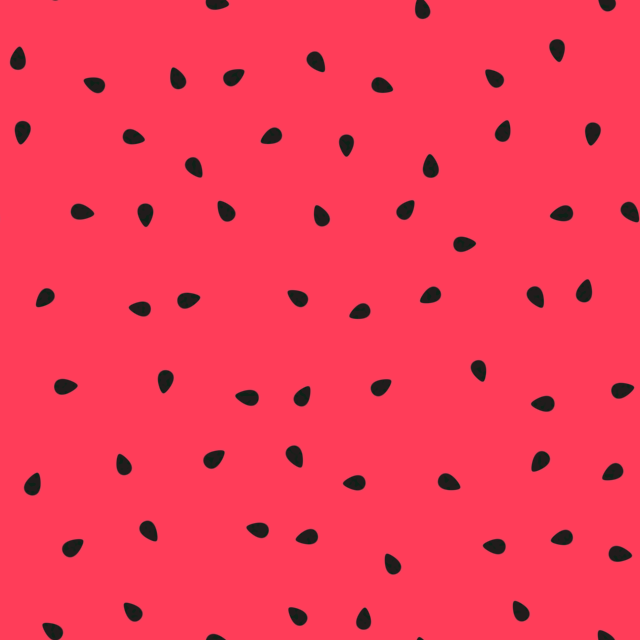
Reproduce this pattern procedurally as a three.js fragment shader.

```glsl
// Dark egg-shaped melon seeds scattered at random angles over flat pink-red flesh.
varying vec2 vUv;

vec2 hash2(vec2 p) {
  vec3 q = fract(vec3(p.xyx) * vec3(0.1031, 0.1030, 0.0973));
  q += dot(q, q.yzx + 33.33);
  return fract((q.xx + q.yz) * q.zy);
}

// Gradient noise, roughly -0.7 to 0.7
float gradientNoise(vec2 p) {
  vec2 i = floor(p), f = fract(p);
  vec2 u = f * f * (3.0 - 2.0 * f);
  vec2 e = vec2(0.0, 1.0);
  float a = dot(hash2(i) * 2.0 - 1.0, f);
  float b = dot(hash2(i + e.yx) * 2.0 - 1.0, f - e.yx);
  float c = dot(hash2(i + e.xy) * 2.0 - 1.0, f - e.xy);
  float d = dot(hash2(i + e.yy) * 2.0 - 1.0, f - e.yy);
  return mix(mix(a, b, u.x), mix(c, d, u.x), u.y);
}

// Approximate distance to an egg whose narrow tip points along +y
float seedDistance(vec2 p, vec2 radii) {
  float along = clamp(p.y / radii.y, -1.2, 1.2);
  vec2 r = vec2(radii.x * (1.0 - 0.4 * along), radii.y);
  float k0 = length(p / r);
  float k1 = length(p / (r * r));
  return k0 * (k0 - 1.0) / max(k1, 1.0);
}

void main() {
  // Staggered 8 by 8 cells that wrap around the canvas, one seed in each
  vec2 grid = vUv * 8.0 + vec2(0.0, 0.35);
  grid.x += 0.5 * mod(floor(grid.y), 2.0);
  vec2 cell = mod(floor(grid), 8.0);

  // Jittered position, free rotation, slight size change
  vec2 jitter = (hash2(cell + 17.3) - 0.5) * 0.5;
  vec2 choice = hash2(cell * 1.7 + 61.9);
  float angle = 6.28318 * choice.x;
  vec2 p = (fract(grid) - 0.5 - jitter) / 8.0;
  p = mat2(cos(angle), -sin(angle), sin(angle), cos(angle)) * p;
  float d = seedDistance(p, vec2(0.0112, 0.0178) * mix(0.96, 1.04, choice.y));

  // Flesh with a faint dull rim around each seed
  vec3 flesh = vec3(1.0, 0.24, 0.35);
  vec3 rim = vec3(0.95, 0.26, 0.37);
  vec3 color = mix(rim, flesh, smoothstep(0.0015, 0.0035, d));

  // Seed body, mottled between warm black and green black
  float mottle = smoothstep(0.0, 0.3, gradientNoise(vUv * 150.0));
  vec3 seed = mix(vec3(0.13, 0.11, 0.11), vec3(0.05, 0.13, 0.09), mottle);
  color = mix(seed, color, smoothstep(-0.0014, 0.0014, d));

  gl_FragColor = vec4(color, 1.0);
}
```
